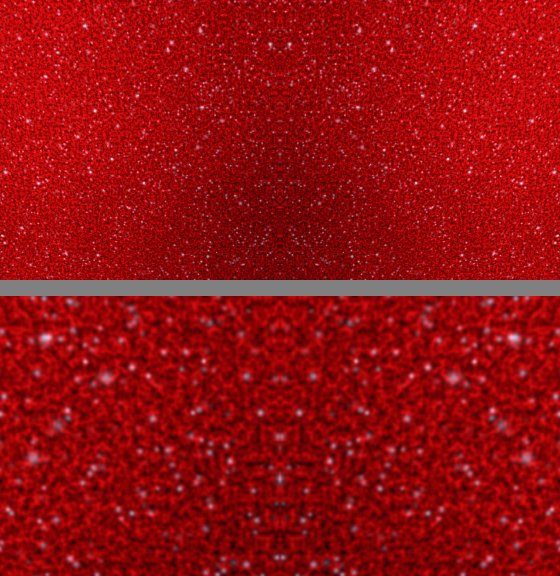
Top: the whole. Bottom: its middle third, enlarged.
Reproduce this texture procedurally as a WebGL 2 fragment shader.

```glsl
#version 300 es
precision highp float;

uniform vec2 u_resolution;
out vec4 fragColor;

// Integer hash: three values in 0..1 per cell and layer
vec3 hash3(ivec2 cell, int layer) {
  uvec3 v = uvec3(ivec3(cell, layer)) * 1664525u + 1013904223u;
  v.x += v.y * v.z; v.y += v.z * v.x; v.z += v.x * v.y;
  v ^= v >> 16u;
  v.x += v.y * v.z; v.y += v.z * v.x; v.z += v.x * v.y;
  return vec3(v >> 8u) / 16777216.0;
}

float cornerSlope(ivec2 cell, vec2 offset, int layer) {
  float angle = 6.28319 * hash3(cell, layer).x;
  return dot(vec2(cos(angle), sin(angle)), offset);
}

float gradientNoise(vec2 p, int layer) {
  ivec2 c = ivec2(floor(p));
  vec2 f = fract(p);
  vec2 u = f * f * f * (f * (f * 6.0 - 15.0) + 10.0);
  float low = mix(cornerSlope(c, f, layer),
                  cornerSlope(c + ivec2(1, 0), f - vec2(1, 0), layer), u.x);
  float high = mix(cornerSlope(c + ivec2(0, 1), f - vec2(0, 1), layer),
                   cornerSlope(c + ivec2(1, 1), f - vec2(1, 1), layer), u.x);
  return mix(low, high, u.y);
}

// Soft round flecks, one candidate per jittered cell
float glints(vec2 p, float scale, float density, float radius, int layer) {
  vec2 g = p * scale;
  ivec2 c = ivec2(floor(g));
  float glow = 0.0;
  for (int j = -1; j <= 1; j++) {
    for (int i = -1; i <= 1; i++) {
      ivec2 cell = c + ivec2(i, j);
      vec3 h = hash3(cell, layer);
      float strength = max(0.0, 1.0 - h.z / density);
      float size = radius * scale * mix(0.75, 1.15, fract(h.z * 97.0));
      vec2 d = (g - vec2(cell) - h.xy) / size;
      glow += strength * exp(-dot(d, d));
    }
  }
  return glow;
}

void main() {
  vec2 uv = gl_FragCoord.xy / u_resolution.y;
  float side = abs(uv.x - 0.5 * u_resolution.x / u_resolution.y);

  // Mirrored sheet, grains shrinking toward the bottom
  vec2 p = vec2(side * (1.2 - 0.2 * uv.y), uv.y * (1.3 - 0.2 * uv.y));

  // Broad lighting: bright flanks, dark pool low in the middle
  float light = 0.47 + 0.17 * smoothstep(0.0, 0.95, side)
              + 0.10 * smoothstep(0.0, 0.6, uv.y);
  vec2 pool = (vec2(side, uv.y) - vec2(0.0, 0.33)) / vec2(0.35, 0.3);
  light -= 0.07 * exp(-dot(pool, pool));
  light += 0.04 * gradientNoise(p * 7.0, 1);

  // Fine grain
  float grain = 0.36 * gradientNoise(p * 88.0, 2)
              + 0.26 * gradientNoise(p * 150.0, 3);
  float red = clamp(light + grain * (0.6 + 0.8 * light), 0.12, 0.88);
  vec3 color = vec3(red, 0.008 + 0.16 * max(red - 0.58, 0.0),
                    0.016 + 0.17 * max(red - 0.58, 0.0));

  // Small flecks everywhere, larger sparkles clustered on the flanks
  float cluster = 1.0 + 0.9 * gradientNoise(p * 5.0, 4);
  float flank = smoothstep(0.0, 0.9, side);
  float height = smoothstep(0.0, 0.35, uv.y);
  float glow = 0.9 * glints(p, 64.0, 0.36 * cluster * mix(0.7, 1.0, height), 0.0042, 5);
  glow += 1.3 * glints(p, 17.0, 0.3 * cluster * mix(0.35, 1.0, flank)
                       * mix(0.3, 1.0, height), 0.0068, 6);
  color += min(glow, 1.3) * vec3(0.28, 0.58, 0.68);

  fragColor = vec4(clamp(color, 0.0, 1.0), 1.0);
}
```
